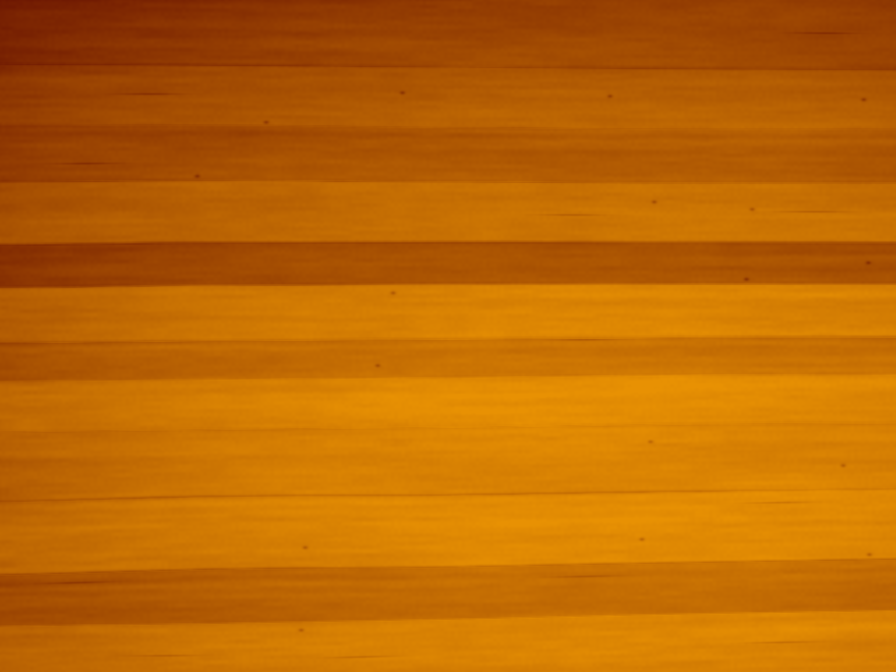
Reproduce this texture procedurally as a Shadertoy shader.

```glsl
const int SEAMS = 11;
// Board seams from bottom to top, tone of each board, darkness of each glue line
const float SEAM_Y[SEAMS] = float[](0.080, 0.158, 0.265, 0.367, 0.440, 0.497, 0.576, 0.639, 0.730, 0.810, 0.900);
const float BOARD_TONE[SEAMS + 1] = float[](0.0, -0.32, 0.0, -0.07, 0.03, -0.22, 0.0, -0.48, -0.03, -0.19, -0.02, -0.13);
const float GLUE[SEAMS] = float[](0.03, 0.12, 0.20, 0.05, 0.02, 0.05, 0.10, 0.12, 0.10, 0.05, 0.17);

const vec3 DARK_AMBER = vec3(0.54, 0.20, 0.008);
const vec3 GOLD = vec3(0.87, 0.53, 0.012);
const vec2 LAMP = vec2(0.70, 0.28);
const vec2 LAMP_FALLOFF = vec2(0.95, 1.55);
const float LAMP_TONE = 1.06;
const float SEAM_SOFTNESS = 0.0035;
const float GLUE_WIDTH = 0.0028;
const float RING_DEPTH = 0.17;
const float FIBRE_DEPTH = 0.10;
const float MOTTLE_DEPTH = 0.07;
const float SPECK_DEPTH = 0.38;
const float STREAK_DEPTH = 0.22;

float hash(vec2 p) {
    vec3 q = fract(vec3(p.xyx) * 0.1031);
    q += dot(q, q.yzx + 33.33);
    return fract((q.x + q.y) * q.z);
}

float noise(vec2 p) {
    vec2 i = floor(p), f = fract(p);
    f = f * f * (3.0 - 2.0 * f);
    return mix(mix(hash(i), hash(i + vec2(1, 0)), f.x),
               mix(hash(i + vec2(0, 1)), hash(i + vec2(1, 1)), f.x), f.y);
}

// Scattered soft ellipses, at most one per cell
float scatter(vec2 p, vec2 cell, vec2 radius, float chance, float seed) {
    vec2 id = floor(p / cell);
    vec2 spot = vec2(hash(id + seed), hash(id + seed + 17.0)) * 0.5 + 0.25;
    vec2 d = (p - (id + spot) * cell) / radius;
    return exp(-dot(d, d)) * step(hash(id + seed + 41.0), chance);
}

void mainImage(out vec4 fragColor, in vec2 fragCoord) {
    vec2 uv = fragCoord / iResolution.xy;
    vec2 p = fragCoord / iResolution.y;

    // Boards fan out slightly and waver along their length
    float slope = mix(0.029, -0.012, uv.y);
    float waver = 0.005 * (noise(vec2(p.x * 3.0, p.y * 5.0)) - 0.5);
    float y = uv.y - slope * (uv.x - 0.5) + waver;

    // Board tones, glue lines and growth rings crowding below each seam
    float tone = BOARD_TONE[0];
    float glue = 0.0;
    float crowding = 0.0;
    float board = 0.0;
    for (int i = 0; i < SEAMS; i++) {
        float d = y - SEAM_Y[i];
        float above = smoothstep(-SEAM_SOFTNESS, SEAM_SOFTNESS, d);
        tone += (BOARD_TONE[i + 1] - BOARD_TONE[i]) * above;
        float wear = 0.4 + 0.8 * noise(vec2(p.x * 5.0, float(i) * 7.0));
        glue += GLUE[i] * wear * exp(-d * d / (GLUE_WIDTH * GLUE_WIDTH));
        float ringy = 0.3 + 0.7 * hash(vec2(float(i), 5.0));
        crowding = max(crowding, ringy * (1.0 - above) * exp(min(d, 0.0) * 38.0));
        board += above;
    }

    // Growth rings, long fibres and short flecks
    float ringY = y + 0.003 * noise(vec2(p.x * 4.0, y * 20.0));
    float ring = noise(vec2(p.x * 0.7 + board * 9.0, ringY * 125.0)) - 0.5;
    float fibre = noise(vec2(p.x * 2.5, y * 75.0 + 30.0)) - 0.5;
    float fleck = noise(vec2(p.x * 22.0, y * 170.0 + 90.0)) - 0.5;
    float mottle = noise(vec2(p.x * 7.0, y * 30.0)) - 0.5;
    float dust = noise(p * 190.0) - 0.5;

    // Sparse pores and dark resin streaks
    float speck = scatter(p, vec2(0.17, 0.13), vec2(0.004, 0.0028), 0.22, 3.0);
    float streak = scatter(vec2(p.x, y), vec2(0.34, 0.09), vec2(0.045, 0.0018), 0.22, 8.0);

    // Warm light fading toward the left and the top
    vec2 away = uv - LAMP;
    float light = LAMP_TONE - dot(LAMP_FALLOFF, away * away);

    tone += light - glue;
    tone += RING_DEPTH * ring * (0.35 + crowding);
    tone += FIBRE_DEPTH * fibre + 0.08 * fleck;
    tone += MOTTLE_DEPTH * mottle + 0.04 * dust;
    tone -= SPECK_DEPTH * speck + STREAK_DEPTH * streak;

    vec3 wood = mix(DARK_AMBER, GOLD, clamp(tone, -0.45, 1.12));
    fragColor = vec4(clamp(wood, 0.0, 1.0), 1.0);
}
```
